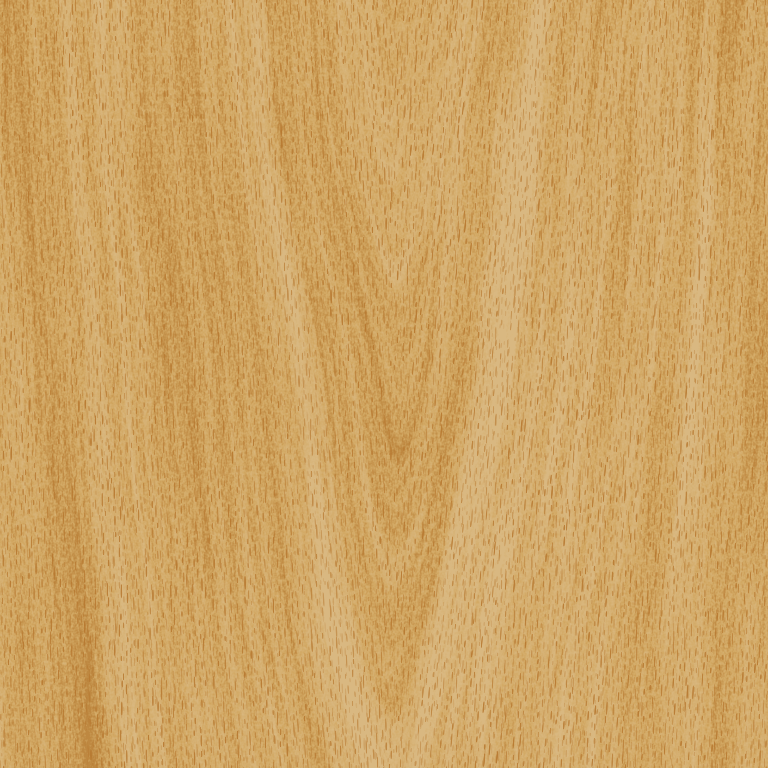
This texture is drawn by a WebGL 1 fragment shader. Its source:

```glsl
precision highp float;
// Pale beech veneer: soft V-shaped cathedral grain covered with short dark pore flecks.
uniform vec2 u_resolution;

const vec3 DARK_WOOD = vec3(0.745, 0.535, 0.255);
const vec3 MID_WOOD = vec3(0.824, 0.660, 0.390);
const vec3 LIGHT_WOOD = vec3(0.852, 0.722, 0.505);
const vec3 PORE_COLOR = vec3(0.715, 0.465, 0.180);

const float BASE_TONE = 0.68;
const float CATHEDRAL_X = 0.515;      // axis of the V
const float CATHEDRAL_SLOPE = 0.24;   // lean of its arms near the axis
const float CATHEDRAL_FALLOFF = 2.5;  // how fast the grain straightens sideways
const float TIP_ROUNDING = 0.024;
const float PORE_LEAN = 0.08;
const vec2 PORE_CELL = vec2(0.0080, 0.0170);
const vec2 FINE_PORE_CELL = vec2(0.0056, 0.0125);
const float PORE_HALF_WIDTH = 0.0009;
const float PORE_STRENGTH = 0.88;
const float FINE_PORE_STRENGTH = 0.42;

float hash(vec2 p) {
  return fract(sin(dot(p, vec2(127.1, 311.7))) * 43758.545);
}

vec2 gradient(vec2 cell) {
  float angle = 6.28318 * hash(cell);
  return vec2(cos(angle), sin(angle));
}

float gradientNoise(vec2 p) {
  vec2 i = floor(p);
  vec2 f = p - i;
  vec2 w = f * f * f * (f * (f * 6.0 - 15.0) + 10.0);
  vec2 e = vec2(1.0, 0.0);
  float low = mix(dot(gradient(i), f), dot(gradient(i + e), f - e), w.x);
  float high = mix(dot(gradient(i + e.yx), f - e.yx),
                   dot(gradient(i + e.xx), f - e.xx), w.x);
  return mix(low, high, w.y);
}

float bump(float x, float center, float width) {
  float d = (x - center) / width;
  return exp(-d * d);
}

// Thin flecks, one per cell, in columns that are shifted at random.
float pores(vec2 p, vec2 cell, float slope, float pixel, float seed) {
  float cover = 0.0;
  float column = floor(p.x / cell.x);
  for (int i = -1; i <= 1; i++) {
    float cx = column + float(i);
    float shift = hash(vec2(cx, seed));
    float row = floor(p.y / cell.y - shift);
    for (int j = -1; j <= 1; j++) {
      vec2 id = vec2(cx, row + float(j));
      float h1 = hash(id + seed);
      float h2 = hash(id + seed + 41.3);
      float h3 = hash(id + seed + 87.9);
      vec2 center = (id + vec2(0.1 + 0.8 * h1, shift + 0.15 + 0.7 * h2)) * cell;
      vec2 q = p - center;
      q.x -= q.y * (slope + 0.08 * (h2 - 0.5));
      float halfLength = cell.y * mix(0.20, 0.58, h3 * h3);
      float t = abs(q.y) / halfLength;
      float halfWidth = PORE_HALF_WIDTH * mix(0.75, 1.2, h1) * (1.0 - 0.4 * t * t);
      float across = 1.0 - smoothstep(halfWidth - 0.5 * pixel,
                                      halfWidth + 0.5 * pixel, abs(q.x));
      float along = 1.0 - smoothstep(0.8, 1.1, t);
      float depth = step(0.12, hash(id + seed + 13.7)) * mix(0.5, 1.0, h2);
      cover = max(cover, across * along * depth);
    }
  }
  return cover;
}

void main() {
  float pixel = 1.0 / u_resolution.y;
  vec2 p = gl_FragCoord.xy * pixel;

  // Grain coordinate: constant along each V-shaped growth line.
  float offset = p.x - CATHEDRAL_X + 0.018 * gradientNoise(vec2(p.x * 2.0, p.y * 3.0));
  float dist = sqrt(offset * offset + TIP_ROUNDING * TIP_ROUNDING);
  float straighten = exp(-CATHEDRAL_FALLOFF * dist);
  float grain = dist - CATHEDRAL_SLOPE * p.y * straighten;
  grain += 0.006 * gradientNoise(p * vec2(9.0, 5.0) + 3.7);
  float drift = p.y * 0.9 + p.x * 3.0;

  // Broad bands, narrower bands and thin streaks.
  float tone = BASE_TONE;
  tone += 0.42 * gradientNoise(vec2(grain * 10.0, drift));
  tone += 0.44 * gradientNoise(vec2(grain * 27.0 + 5.3, drift * 1.2));
  tone += 0.32 * gradientNoise(vec2(grain * 75.0 + 9.1, drift * 2.2));
  tone += 0.26 * gradientNoise(vec2(grain * 170.0 + 2.6, p.y * 9.0 + p.x * 3.0));

  // Pale broken arms of the V, its darker heart and the deep bands at the sides.
  float arm = bump(grain, 0.040, 0.024);
  tone += arm * (0.24 + 0.30 * gradientNoise(vec2(p.x * 5.0 + 8.0, p.y * 3.5)));
  tone -= 0.12 * (1.0 - smoothstep(-0.02, 0.025, grain));
  tone -= 0.46 * bump(p.x, 0.115 - 0.13 * p.y, 0.045);
  tone -= 0.12 * bump(p.x, 0.0, 0.07) * smoothstep(0.5, 0.7, p.y);
  tone -= 0.30 * bump(p.x, 1.0 + 0.05 * (0.7 - p.y), 0.045);

  // Fine fibre mottling, calmer in the pale wood.
  float mottle = gradientNoise(p * vec2(270.0, 150.0))
               + 0.9 * gradientNoise(p * vec2(430.0, 350.0) + 17.0);
  tone += mottle * mix(0.38, 0.17, smoothstep(0.4, 0.95, tone));

  vec3 color = mix(DARK_WOOD, MID_WOOD, clamp(tone * 2.0, 0.0, 1.0));
  color = mix(color, LIGHT_WOOD, clamp(tone * 2.0 - 1.0, 0.0, 1.0));

  // Pores lean with the growth lines.
  float slope = PORE_LEAN * offset / dist * straighten;
  float coarse = pores(p, PORE_CELL, slope, pixel, 2.0) * PORE_STRENGTH;
  float fine = pores(p, FINE_PORE_CELL, slope, pixel, 29.0) * FINE_PORE_STRENGTH;
  color = mix(color, PORE_COLOR, max(coarse, fine) * mix(1.0, 0.8, arm));

  gl_FragColor = vec4(color, 1.0);
}
```
